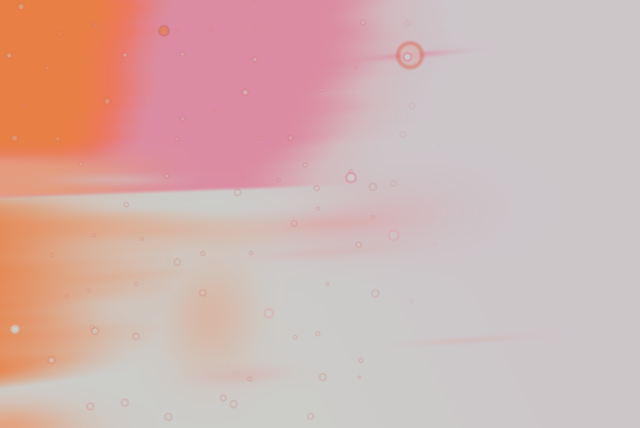
This background is drawn by a Shadertoy shader. Its source:

```glsl
// Soft washes of orange and pink ink drift over a pale lilac-grey ground.
// Feathered masks, bent by stretched gradient noise, are layered as colour;
// a hashed grid scatters small droplets and a few larger ones sit on top.

const vec3 LILAC  = vec3(0.80, 0.775, 0.79);
const vec3 MIST   = vec3(0.80, 0.80, 0.79);
const vec3 PINK   = vec3(0.86, 0.55, 0.635);
const vec3 ROSE   = vec3(0.88, 0.61, 0.65);
const vec3 SALMON = vec3(0.88, 0.64, 0.62);
const vec3 CORAL  = vec3(0.93, 0.46, 0.38);
const vec3 ORANGE = vec3(0.91, 0.50, 0.27);
const vec3 PEACH  = vec3(0.90, 0.62, 0.47);

vec2 hash2(vec2 p) {
    vec3 q = fract(vec3(p.xyx) * vec3(0.1031, 0.1030, 0.0973));
    q += dot(q, q.yzx + 33.33);
    return fract((q.xx + q.yz) * q.zy);
}

float cornerSlope(vec2 cell, vec2 offset, vec2 f) {
    return dot(hash2(cell + offset) * 2.0 - 1.0, f - offset);
}

float gradientNoise(vec2 p) {
    vec2 i = floor(p), f = fract(p);
    vec2 u = f * f * f * (f * (f * 6.0 - 15.0) + 10.0);
    float low = mix(cornerSlope(i, vec2(0, 0), f), cornerSlope(i, vec2(1, 0), f), u.x);
    float high = mix(cornerSlope(i, vec2(0, 1), f), cornerSlope(i, vec2(1, 1), f), u.x);
    return mix(low, high, u.y);
}

// Noise drawn out sideways, as if pulled by a brush
float streakNoise(vec2 p) {
    return gradientNoise(p * vec2(1.6, 13.0) + 20.0)
         + 0.5 * gradientNoise(p * vec2(3.0, 37.0) + 50.0);
}

// 0 below the edge, 1 above it
float rise(float v, float edge, float soft) {
    return smoothstep(edge - soft, edge + soft, v);
}

float blob(vec2 p, vec2 centre, vec2 radius) {
    vec2 q = (p - centre) / radius;
    return exp(-dot(q, q));
}

// Tinted rim around a paler core
vec3 droplet(vec3 col, vec2 p, vec2 centre, float r, vec3 rim, vec3 core, float alpha) {
    float d = length(p - centre);
    float aa = 1.0 / iResolution.y;
    float ring = 1.0 - smoothstep(0.0, 0.25 * r + aa, abs(d - r));
    col = mix(col, core, alpha * (1.0 - rise(d, 0.8 * r, aa)));
    return mix(col, rim, 0.7 * alpha * ring);
}

vec3 upperWash(vec3 col, vec2 p, float n) {
    float down = 1.0 - p.y;
    float floorMask = rise(p.y, 0.54 + 0.035 * p.x, 0.007);
    float right = 0.88 - 1.1 * down * down + 0.06 * n;
    float halo = 1.0 - rise(p.x, right + 0.07, 0.14);
    float body = 1.0 - rise(p.x, right - 0.03, 0.09);
    col = mix(col, ROSE, 0.45 * halo * floorMask);
    col = mix(col, PINK, body * floorMask);

    // Orange field with a coral seam on its right side
    float seam = 0.345 - 0.2 * down + 0.03 * n;
    float top = rise(p.y, 0.645 + 0.02 * n, 0.035);
    float fade = (1.0 - rise(p.x, 0.29, 0.19)) * floorMask;
    col = mix(col, PEACH, 0.85 * fade * (1.0 - top));
    col = mix(col, CORAL, top * (1.0 - rise(p.x, seam, 0.07)));
    return mix(col, ORANGE, top * (1.0 - rise(p.x, seam - 0.07, 0.07)));
}

vec3 lowerWash(vec3 col, vec2 p, float n) {
    float lid = 1.0 - rise(p.y, 0.535, 0.045);
    float base = rise(p.y, 0.115 + 0.18 * p.x + 0.02 * n, 0.03);
    float spread = 1.0 - rise(p.x + 0.16 * n, 0.23, 0.36);
    float lobe = 0.45 * blob(p, vec2(0.49, 0.26), vec2(0.10, 0.13));
    float grey = 0.6 * blob(p, vec2(0.29, 0.28), vec2(0.13, 0.04))
               + 0.6 * blob(p, vec2(0.34, 0.17), vec2(0.13, 0.05));
    float ink = max(spread * base * (1.0 - grey), lobe) * lid;
    vec3 tint = mix(PEACH, ORANGE, 0.85 * (1.0 - rise(p.x, 0.12, 0.20)));
    col = mix(col, tint, ink);
    col = mix(col, PEACH, 0.3 * blob(p, vec2(0.48, 0.46), vec2(0.25, 0.04)));
    return mix(col, PEACH, 0.9 * blob(p, vec2(0.0, 0.0), vec2(0.17, 0.055)));
}

vec3 smears(vec3 col, vec2 p, float n) {
    float drift = p.y - 0.06 * (p.x - 0.78) + 0.01 * n;
    vec2 q = vec2(p.x, drift);
    col = mix(col, ROSE, 0.38 * blob(q, vec2(0.86, 0.49), vec2(0.20, 0.085)));
    col = mix(col, SALMON, 0.45 * blob(q, vec2(0.77, 0.477), vec2(0.12, 0.018)));
    col = mix(col, SALMON, 0.25 * blob(q, vec2(0.76, 0.41), vec2(0.15, 0.012)));
    col = mix(col, SALMON, 0.35 * blob(q, vec2(0.57, 0.135), vec2(0.10, 0.02)));
    col = mix(col, SALMON, 0.25 * blob(q, vec2(1.10, 0.185), vec2(0.13, 0.007)));
    // Pale ribbon beneath the pink edge
    float ribbonY = 0.522 + 0.1 * (p.x - 0.45) * (p.x - 0.45);
    float ribbon = blob(p, vec2(0.46, ribbonY), vec2(0.32, 0.022));
    col = mix(col, MIST, 0.9 * ribbon * (1.0 - rise(p.y, 0.54 + 0.035 * p.x, 0.007)));
    return mix(col, LILAC, 0.45 * blob(p, vec2(0.27, 0.58), vec2(0.14, 0.014)));
}

vec3 scatter(vec3 col, vec2 p) {
    for (int layer = 0; layer < 2; layer++) {
        float size = 0.13 - 0.04 * float(layer);
        vec2 cell = floor(p / size);
        vec2 a = hash2(cell + 17.0 * float(layer)), b = hash2(cell + 71.0);
        vec2 centre = (cell + 0.2 + 0.6 * a) * size;
        float shown = step(b.x, 0.42) * (1.0 - rise(centre.x, 0.95, 0.15));
        vec3 rim = mix(col, CORAL * 0.9, 0.55);
        col = droplet(col, p, centre, 0.003 + 0.005 * b.y * b.y, rim, mix(col, MIST, a.y), 0.55 * shown);
    }
    return col;
}

void mainImage(out vec4 fragColor, in vec2 fragCoord) {
    vec2 p = fragCoord / iResolution.y;
    float n = streakNoise(p - vec2(0.0, 0.06 * p.x));
    vec3 col = mix(MIST, LILAC, rise(p.x + 0.5 * p.y, 1.05, 0.40));
    col = lowerWash(col, p, n);
    col = upperWash(col, p, n);
    col = smears(col, p, n);
    col = scatter(col, p);

    // Large droplet with drawn-out tails, then the brighter small ones
    vec2 eye = vec2(0.958, 0.871);
    vec2 tail = vec2(p.x, p.y - 0.08 * (p.x - eye.x));
    col = mix(col, PINK, 0.65 * blob(tail, eye, vec2(0.10, 0.007)));
    col = droplet(col, p, eye, 0.028, CORAL * 0.93, mix(SALMON, LILAC, 0.5), 0.8);
    col = droplet(col, p, eye - vec2(0.006, 0.004), 0.009, PINK, MIST, 0.9);
    col = droplet(col, p, vec2(0.82, 0.585), 0.011, PINK, MIST, 0.9);
    col = droplet(col, p, vec2(0.92, 0.45), 0.011, ROSE, LILAC, 0.5);
    col = droplet(col, p, vec2(0.383, 0.928), 0.011, CORAL * 0.85, ORANGE, 0.7);
    col = droplet(col, p, vec2(0.035, 0.231), 0.008, MIST, MIST, 1.0);
    col = droplet(col, p, vec2(0.628, 0.268), 0.010, SALMON, MIST, 0.6);
    fragColor = vec4(col, 1.0);
}
```
